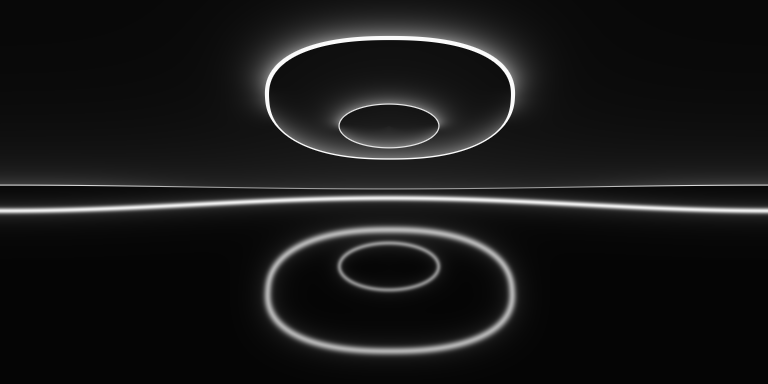
Write a WebGL 2 fragment shader that draws this background.

```glsl
#version 300 es
precision highp float;
// Dark studio with two glowing ring lamps above a wavy bright horizon and
// their soft reflections below. Rings are superellipse distances; glows are
// exponential falloffs weighted towards the side facing up.
uniform vec2 u_resolution;
out vec4 outColor;

// Approximate signed distance to a superellipse (x) and its unit normal's y (y).
vec2 ring(vec2 p, vec2 radius, float power, float egg) {
    p.x *= 1.0 - egg * p.y / radius.y;
    vec2 q = max(abs(p) / radius, 1e-4);
    float f = pow(pow(q.x, power) + pow(q.y, power), 1.0 / power);
    vec2 gradient = pow(q / f, vec2(power - 1.0)) / radius;
    float slope = length(gradient);
    return vec2((f - 1.0) / slope, sign(p.y) * gradient.y / slope);
}

// Antialiased stroke of the given half width.
float stroke(float d, float halfWidth, float pixel) {
    return clamp((halfWidth - abs(d)) / pixel + 0.5, 0.0, 1.0);
}

// Light spilling upwards from a ring, a little stronger outside it.
float spill(vec2 r, float reach) {
    float side = r.x < 0.0 ? -1.0 : 1.0;
    float facing = smoothstep(-0.5, 0.8, side * (r.y + 0.2));
    return facing * exp(-abs(r.x) / reach);
}

// Blurred line: a soft core with a faint halo.
float softLine(float d, float width) {
    return 0.8 * exp(-d * d / (width * width)) + 0.2 * exp(-abs(d) / (width * 2.5));
}

void main() {
    // Height is one unit, with the centre at zero.
    vec2 p = (gl_FragCoord.xy - 0.5 * u_resolution) / u_resolution.y;
    float pixel = 1.0 / u_resolution.y;
    float wave = cos(3.14159 * (p.x - 0.01));
    float wallEdge = p.y - (0.013 - 0.005 * wave);
    float floorEdge = p.y - (-0.0325 + 0.0165 * wave);
    float outer = smoothstep(0.35, 0.85, abs(p.x));

    // Wall brightens towards the horizon; the floor stays nearly black.
    float height = max(wallEdge, 0.0);
    float wall = 0.028 + 0.085 * exp(-height / 0.13);
    wall += 0.03 * exp(-dot(p - vec2(0.015, 0.25), p - vec2(0.015, 0.25)) / 0.18);
    wall += mix(0.02, 0.13, outer) * exp(-height / 0.022);
    float ground = 0.018 + 0.04 * exp(-abs(floorEdge) / 0.05);
    float light = mix(ground, wall, smoothstep(-pixel, pixel, wallEdge));

    // Ring lamps
    vec2 large = ring(p - vec2(0.0156, 0.2435), vec2(0.32, 0.1575), 2.35, 0.03);
    vec2 small = ring(p - vec2(0.013, 0.172), vec2(0.13, 0.057), 2.0, 0.0);
    float above = smoothstep(0.0, 0.03, wallEdge);
    light += above * (large.x > 0.0 ? 0.5 : 0.36) * spill(large, 0.034);
    light += above * (small.x > 0.0 ? 0.4 : 0.28) * spill(small, 0.022);
    float largeWidth = 0.0018 + 0.0036 * smoothstep(-0.9, 0.1, large.y);
    light = mix(light, 0.98, stroke(large.x, largeWidth, pixel));
    light = mix(light, 0.9, stroke(small.x, 0.0016, pixel));

    // Blurred reflections
    vec2 largeMirror = ring(p - vec2(0.0156, -0.2565), vec2(0.318, 0.158), 2.35, -0.03);
    vec2 smallMirror = ring(p - vec2(0.013, -0.194), vec2(0.129, 0.061), 2.0, 0.0);
    float below = 1.0 - smoothstep(-0.04, 0.0, floorEdge);
    light += below * 0.68 * softLine(largeMirror.x, 0.0105);
    light += below * 0.52 * softLine(smallMirror.x, 0.0065);

    // Horizon: a hairline above a broad glowing edge
    light = mix(light, 0.85, stroke(wallEdge, 0.0014, pixel) * mix(0.65, 1.0, outer));
    light += 0.88 * softLine(floorEdge, 0.0075);

    outColor = vec4(vec3(clamp(light, 0.0, 1.0)), 1.0);
}
```
